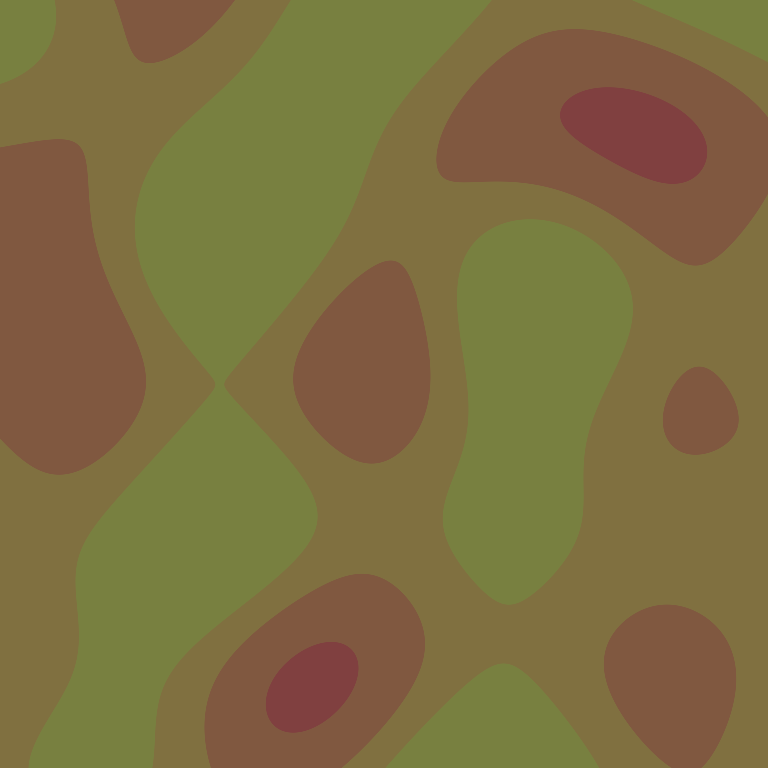
A three.js fragment shader for this pattern:

```glsl
// Flat camouflage-like contour bands in olive, green, brown and maroon.
// Layered plane waves form a smooth height field with two summits and an
// upright ridge; it is cut at three levels, with edges softened by slope.

varying vec2 vUv;

const float PI = 3.14159265;

// Adds six waves whose crests meet at the summit, turned step by step.
// Returns the gradient in xy and the height in z.
vec3 waveFan(vec2 p, vec2 summit, float aim, float stepAngle, float shift) {
  vec3 sum = vec3(0.0);
  for (int i = 0; i < 6; i++) {
    float n = float(i);
    float angle = aim + stepAngle * n;
    float cycles = 1.4 + 1.7 * fract(n * 0.618 + shift);
    vec2 wave = 2.0 * PI * cycles * vec2(cos(angle), sin(angle));
    float phase = dot(wave, p - summit);
    sum += vec3(-wave * sin(phase), cos(phase));
  }
  return sum;
}

// Coverage above a level, with an edge of fixed width on the canvas.
float above(vec3 field, float level) {
  float distanceToEdge = (field.z - level) / max(length(field.xy), 1.0);
  return smoothstep(-0.0005, 0.0005, distanceToEdge);
}

void main() {
  // Full fans make summits at upper right and lower middle
  vec3 field = waveFan(vUv, vec2(0.83, 0.83), 0.0, PI / 6.0, 0.0);
  field += 0.65 * waveFan(vUv, vec2(0.43, 0.11), PI / 12.0, PI / 6.0, 0.4);

  // A narrow fan makes a long, nearly upright ridge with valleys beside it
  field += 0.6 * waveFan(vUv, vec2(0.48, 0.5), -0.43, 0.12, 0.35);

  vec3 green  = vec3(0.47, 0.502, 0.25);
  vec3 olive  = vec3(0.502, 0.44, 0.25);
  vec3 brown  = vec3(0.502, 0.345, 0.25);
  vec3 maroon = vec3(0.502, 0.25, 0.25);

  // Bands from the lowest to the highest
  vec3 color = mix(green, olive, above(field, -0.93));
  color = mix(color, brown, above(field, 1.85));
  color = mix(color, maroon, above(field, 5.4));

  gl_FragColor = vec4(color, 1.0);
}
```
